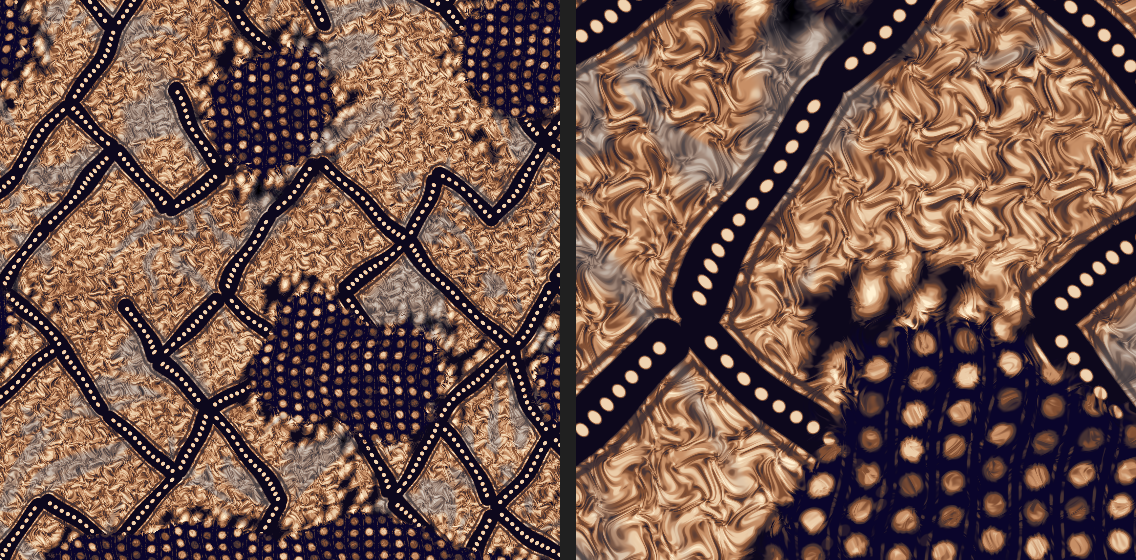
Left: the whole. Right: its middle third, enlarged.
A Shadertoy shader for this pattern:

```glsl
// Dark beaded chains zigzag over a grainy tan ground with ink patches of bead strings.
// Chains are random edges of a jittered diamond lattice; patches and smudges use
// cellular noise, and the fine grain is a stack of warped sines.

vec2 hash2(vec2 p) {
    p = vec2(dot(p, vec2(127.1, 311.7)), dot(p, vec2(269.5, 183.3)));
    return fract(sin(p) * 43758.5);
}

// Distance to the nearest scattered cell point
float cellular(vec2 p) {
    vec2 id = floor(p);
    float nearest = 4.0;
    for (int y = -1; y <= 1; y++)
        for (int x = -1; x <= 1; x++) {
            vec2 cell = id + vec2(x, y);
            nearest = min(nearest, length(cell + hash2(cell) - p));
        }
    return nearest;
}

// Wiggly grain, roughly -1 to 1
float ripple(vec2 p) {
    float sum = 0.0;
    for (int i = 0; i < 5; i++) {
        p = mat2(0.8, 0.6, -0.6, 0.8) * p * 1.45 + 1.1 * sin(p.yx + float(i));
        sum += 0.3 * sin(p.x + sin(p.y));
    }
    return sum;
}

vec2 latticePoint(vec2 id) {
    return vec2(id.x + id.y, id.x - id.y) * vec2(0.1, 0.12) + 0.065 * (hash2(id) - 0.5);
}

// x: distance to the nearest chain axis, y: distance to its nearest bead centre
vec2 chains(vec2 p) {
    vec2 s = p / vec2(0.1, 0.12);
    vec2 base = floor(0.5 * vec2(s.x + s.y, s.x - s.y));
    vec2 best = vec2(1.0);
    for (int j = -1; j <= 2; j++)
        for (int i = -1; i <= 2; i++)
            for (int k = 0; k < 2; k++) {
                vec2 id = base + vec2(i, j);
                vec2 stepTo = k == 0 ? vec2(1, 0) : vec2(0, 1);
                vec2 chance = hash2(id + 37.0 * stepTo + 5.0);
                if (chance.x > 0.66) continue;
                vec2 a = latticePoint(id), b = latticePoint(id + stepTo);
                vec2 axis = (b - a) * (0.8 + 0.16 * chance.y);
                a += 0.06 * (b - a);
                float len = length(axis);
                float along = clamp(dot(p - a, axis) / (len * len), 0.0, 1.0);
                float d = length(p - a - axis * along);
                float count = floor(len / 0.0115);
                float offset = (fract(along * count) - 0.5) * len / count;
                if (d < best.x) best = vec2(d, length(vec2(offset, d)));
            }
    return best;
}

// Vertical strings of uneven beads, as brightness
float beadStrings(vec2 p, float grain) {
    p.x += 0.006 * sin(p.y * 24.0) + 0.002 * sin(p.y * 71.0 + p.x * 30.0);
    float column = floor(p.x / 0.026);
    float row = p.y / 0.021 + 0.6 * hash2(vec2(column, 3.0)).x;
    vec2 rnd = hash2(vec2(column, floor(row)));
    vec2 q = vec2(fract(p.x / 0.026) - 0.5, fract(row) - 0.5);
    float bead = 1.0 - smoothstep(0.17, 0.36, length(q * vec2(1.0, 0.8)) + 0.05 * grain);
    float thread = smoothstep(0.3, 0.36, abs(q.x)) - smoothstep(0.38, 0.45, abs(q.x));
    return 0.02 + bead * (0.3 + 0.5 * rnd.x + 0.15 * grain)
         + thread * (0.12 + 0.2 * grain);
}

// Brightness to colour: ink, umber, brown, tan, cream
vec3 ramp(float v) {
    vec3 c = mix(vec3(0.05, 0.03, 0.11), vec3(0.28, 0.20, 0.20), smoothstep(0.06, 0.28, v));
    c = mix(c, vec3(0.51, 0.31, 0.20), smoothstep(0.30, 0.44, v));
    c = mix(c, vec3(0.78, 0.56, 0.40), smoothstep(0.46, 0.62, v));
    c = mix(c, vec3(0.92, 0.80, 0.66), smoothstep(0.64, 0.82, v));
    return mix(c, vec3(1.0, 0.94, 0.82), smoothstep(0.88, 1.05, v));
}

void mainImage(out vec4 fragColor, in vec2 fragCoord) {
    vec2 uv = fragCoord / iResolution.y;
    vec2 bent = uv + 0.007 * sin(uv.yx * 27.0 + vec2(0.0, 2.0)) + 0.002 * sin(uv.yx * 75.0);
    float grain = ripple(uv * 165.0);
    float broad = ripple(uv * 9.0);

    // Zones: ink patches, smudged surroundings, open ground
    float field = cellular(bent * 2.8 + 4.3) + 0.04 * broad;
    field -= 0.2 * (1.0 - smoothstep(0.0, 0.1, uv.y));
    float patchMask = 1.0 - smoothstep(0.28, 0.34, field + 0.03 * grain);
    float rough = 1.0 - smoothstep(0.36, 0.48, field + 0.1 * broad);

    // Open ground and slanted smudges
    float ground = 0.58 + 0.33 * grain + 0.07 * broad;
    vec2 slanted = mat2(0.87, 0.5, -0.5, 0.87) * bent;
    float smudge = 1.12 - 1.7 * cellular(slanted * vec2(48.0, 27.0)) + 0.16 * grain;
    float v = mix(ground, smudge, rough);
    v = mix(v, beadStrings(uv, grain), patchMask);

    // Chains: thin outer line, pale rim, dark band, beads
    vec2 chain = chains(bent);
    float shown = 1.0 - 0.85 * patchMask;
    float outline = 1.0 - smoothstep(0.0008, 0.003, abs(chain.x - 0.0185));
    v = mix(v, 0.2, 0.75 * outline * shown);
    float band = 1.0 - smoothstep(0.0125, 0.0148, chain.x);
    float bead = 1.0 - smoothstep(0.0028, 0.0048, chain.y);
    v = mix(v, mix(0.02, 0.93, bead), band * shown);

    // Grey-blue flecks on open ground, navy sheen in the dark
    vec3 color = ramp(v);
    float fleck = smoothstep(0.1, 0.6, ripple(uv * 14.0 + 7.0)) * (1.0 - band) * (1.0 - patchMask);
    color = mix(color, vec3(0.55, 0.53, 0.54) * (0.35 + v), 0.6 * fleck);
    color += vec3(-0.01, -0.01, 0.06) * patchMask * (1.0 - smoothstep(0.0, 0.3, v));
    fragColor = vec4(clamp(color, 0.0, 1.0), 1.0);
}
```
